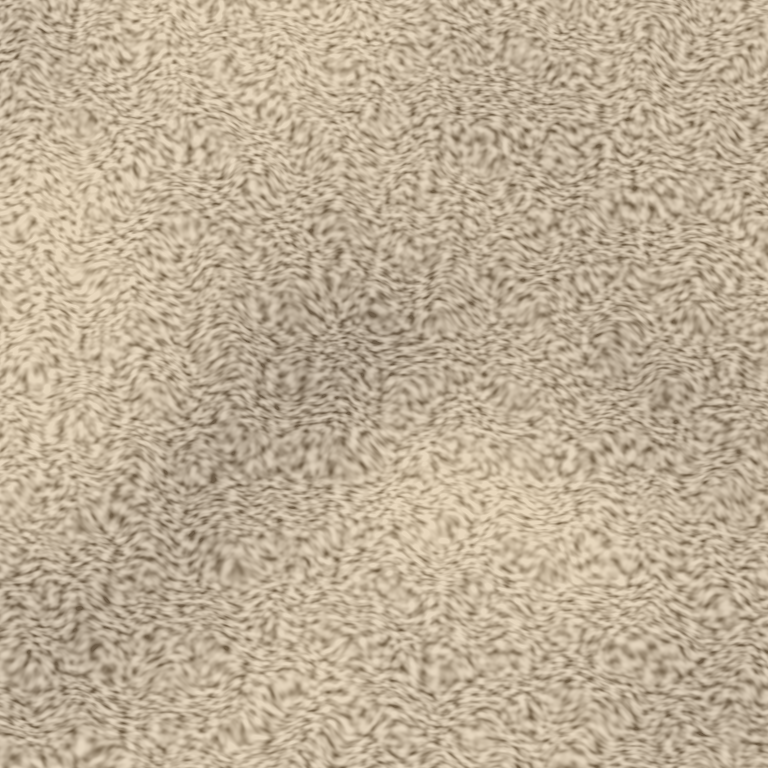
Write a three.js fragment shader that draws this texture.

```glsl
varying vec2 vUv;

const vec3 SHADOW_TAN = vec3(0.475, 0.405, 0.31);
const vec3 LIGHT_CREAM = vec3(0.885, 0.825, 0.735);
const vec3 WARM_TINT = vec3(0.05, 0.01, -0.08);

// Sine-free hash giving a random unit direction
vec2 randomDirection(vec2 cell) {
  vec3 p = fract(cell.xyx * vec3(0.1031, 0.1030, 0.0973));
  p += dot(p, p.yzx + 33.33);
  vec2 r = fract((p.xx + p.yz) * p.zy) * 2.0 - 1.0;
  return normalize(r + 0.0001);
}

float cornerSlope(vec2 cell, vec2 f, vec2 corner) {
  return dot(randomDirection(cell + corner), f - corner);
}

float gradientNoise(vec2 p) {
  vec2 cell = floor(p);
  vec2 f = p - cell;
  vec2 w = f * f * f * (f * (f * 6.0 - 15.0) + 10.0);
  float low = mix(cornerSlope(cell, f, vec2(0.0)), cornerSlope(cell, f, vec2(1.0, 0.0)), w.x);
  float high = mix(cornerSlope(cell, f, vec2(0.0, 1.0)), cornerSlope(cell, f, vec2(1.0)), w.x);
  return mix(low, high, w.y);
}

vec2 rotate(vec2 p, float angle) {
  float c = cos(angle);
  float s = sin(angle);
  return vec2(c * p.x - s * p.y, s * p.x + c * p.y);
}

float softPatch(vec2 p, vec2 center, vec2 radius) {
  vec2 d = (p - center) / radius;
  return exp(-dot(d, d));
}

float softBand(vec2 p, vec2 a, vec2 b, float width) {
  vec2 ab = b - a;
  float along = clamp(dot(p - a, ab) / dot(ab, ab), 0.0, 1.0);
  float d = length(p - a - ab * along) / width;
  return exp(-d * d);
}

// Broad folds of light and shade
float foldShade(vec2 p) {
  float light = softPatch(p, vec2(0.0, 0.70), vec2(0.24, 0.22))
    + 0.9 * softPatch(p, vec2(0.32, 0.97), vec2(0.20, 0.18))
    + softPatch(p, vec2(0.63, 0.32), vec2(0.24, 0.13))
    + 0.6 * softPatch(p, vec2(0.04, 0.38), vec2(0.16, 0.12))
    + 0.4 * softPatch(p, vec2(0.38, 0.08), vec2(0.22, 0.12));
  float dark = softBand(p, vec2(0.08, 0.18), vec2(0.48, 0.56), 0.14)
    + 0.3 * softBand(p, vec2(0.50, 0.58), vec2(0.68, 0.94), 0.13)
    + softPatch(p, vec2(0.02, 0.94), vec2(0.13, 0.11))
    + 0.8 * softPatch(p, vec2(0.93, 0.44), vec2(0.15, 0.13))
    + 0.7 * softPatch(p, vec2(0.93, 0.10), vec2(0.20, 0.10));
  float drift = gradientNoise(p * 4.0 + 7.3) + 0.6 * gradientNoise(p * 9.0 + 31.7);
  return 0.17 * light - 0.14 * dark + 0.09 * drift;
}

// Short nap fibres, finer toward the top
float napGrain(vec2 p) {
  vec2 bend = vec2(gradientNoise(p * 13.0 + 3.1), gradientNoise(p * 15.0 + 51.9));
  vec2 q = p + bend * vec2(0.010, 0.026);
  q = vec2((q.x - 0.5) * (0.88 + 0.26 * q.y), q.y * (0.92 + 0.10 * q.y));
  vec2 fibre = rotate(q, 0.12) * vec2(76.0, 126.0) + 90.0;
  float coarse = gradientNoise(fibre);
  float fine = gradientNoise(rotate(fibre, 0.5) * 1.6 + 17.0);
  return coarse + 0.45 * fine;
}

void main() {
  float shade = foldShade(vUv);
  float grain = napGrain(vUv);
  float contrast = 0.84 - 0.5 * shade;
  float tone = 0.695 + shade + contrast * (grain - 0.55 * grain * grain);
  vec3 color = mix(SHADOW_TAN, LIGHT_CREAM, clamp(tone, -0.1, 1.04));
  color += WARM_TINT * shade;
  gl_FragColor = vec4(color, 1.0);
}
```
